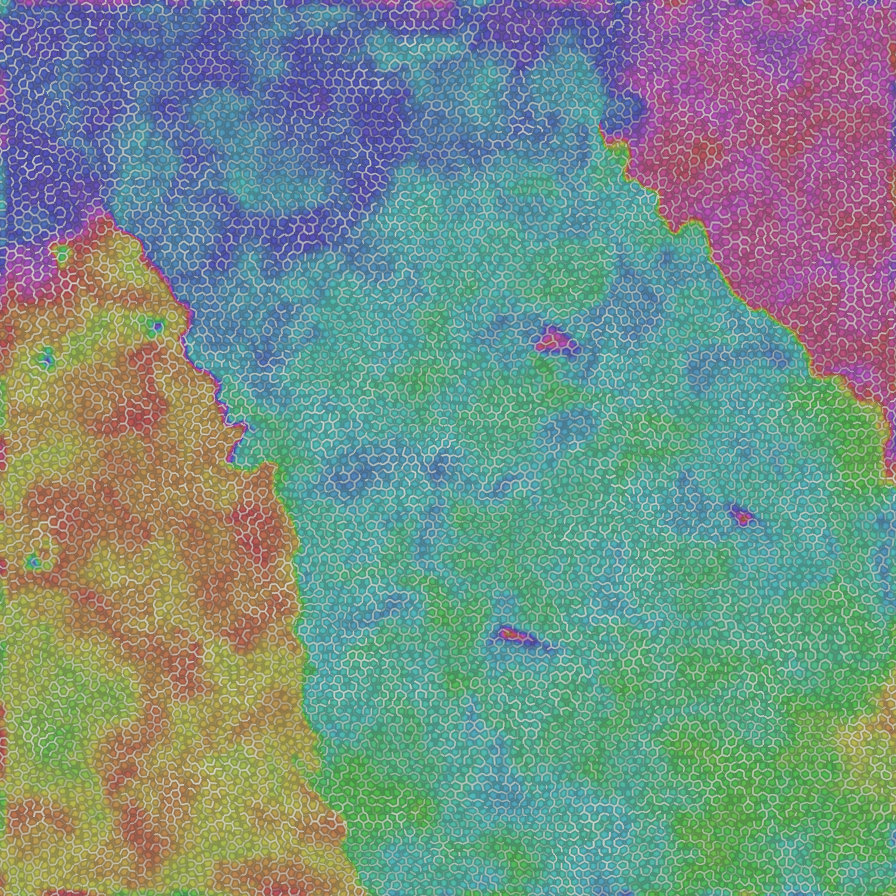
A three.js fragment shader for this pattern:

```glsl
// Fine honeycomb of rounded cells with broken pale walls, tinted by a hue map.
// The hue drifts in soft patches and jumps along ragged fronts between domains;
// the cells are a Voronoi diagram of a gently warped triangular lattice.
varying vec2 vUv;

const float CELLS = 96.0;
const vec3 WALL_COLOR = vec3(0.92, 0.92, 0.88);

float hash(vec2 p) {
  vec3 q = fract(vec3(p.xyx) * 0.1031);
  q += dot(q, q.yzx + 33.33);
  return fract((q.x + q.y) * q.z);
}

vec2 hash2(vec2 p) {
  return vec2(hash(p), hash(p + 57.3));
}

float noise(vec2 p) {
  vec2 i = floor(p), f = fract(p);
  f = f * f * (3.0 - 2.0 * f);
  float low = mix(hash(i), hash(i + vec2(1.0, 0.0)), f.x);
  float high = mix(hash(i + vec2(0.0, 1.0)), hash(i + 1.0), f.x);
  return mix(low, high, f.y);
}

// Two octaves, centred on zero
float patches(vec2 p) {
  return 0.65 * noise(p) + 0.35 * noise(p * 2.3 + 11.7) - 0.5;
}

vec2 warp(vec2 p, float frequency) {
  return vec2(patches(p * frequency), patches(p * frequency + 40.0));
}

float blob(vec2 p, vec2 center, float radius) {
  vec2 d = (p - center) / radius;
  return exp(-dot(d, d));
}

vec3 hueColor(float hue, float saturation, float value) {
  vec3 rgb = clamp(abs(fract(hue + vec3(0.0, 2.0, 1.0) / 3.0) * 6.0 - 3.0) - 1.0, 0.0, 1.0);
  return value * mix(vec3(1.0), rgb, saturation);
}

mat2 rotation(float angle) {
  float c = cos(angle), s = sin(angle);
  return mat2(c, s, -s, c);
}

// Signed distances to the fronts, positive inside the left and right domains
float leftFront(vec2 p) {
  return 0.39 - 0.16 * p.y - 0.06 * smoothstep(0.46, 0.54, p.y)
       - 0.13 * smoothstep(0.66, 0.88, p.y) - p.x;
}

float rightFront(vec2 p) {
  return 0.7 * (p.y - 0.85 + 1.07 * (p.x - 0.67));
}

// Rare small spots where the hue turns right round
float defectHue(vec2 p, float grid) {
  vec2 id = floor(p * grid);
  vec2 center = (id + 0.3 + 0.4 * hash2(id + 7.0)) / grid;
  return 0.56 * step(0.88, hash(id + 3.0)) * blob(p, center, 0.014);
}

float domainHue(vec2 p, vec2 q) {
  // Centre: blue above, teal in the middle, green below
  float middle = 0.45 + 0.035 * smoothstep(0.1, 0.5, p.y)
    + 0.12 * smoothstep(-0.1, 0.1, q.y - 0.5 - 0.5 * q.x)
    + 0.05 * smoothstep(0.93, 1.0, q.y)
    - 0.10 * blob(q, vec2(0.86, 0.12), 0.13) - 0.05 * blob(q, vec2(0.42, 0.1), 0.1)
    - 0.25 * blob(q, vec2(1.02, 0.19), 0.09) - 0.24 * blob(q, vec2(1.0, 0.53), 0.07);
  // Left: ochre, turning through red to indigo at the top
  float left = 0.12 - 0.03 * blob(q, vec2(0.12, 0.42), 0.15)
    + 0.12 * blob(q, vec2(0.07, 0.2), 0.06)
    - 0.45 * smoothstep(0.58, 0.73, q.y - q.x);
  // Right: magenta, fading softly into the indigo
  float right = mix(middle, 0.89, smoothstep(0.61, 0.76, q.x))
    - 0.11 * smoothstep(0.88, 1.0, q.y) * (1.0 - smoothstep(0.82, 0.93, q.x));

  float hue = middle;
  if (q.x > 0.66) hue = mix(middle + 1.0, right, smoothstep(-0.012, 0.012, rightFront(q)));
  return mix(hue, left + step(0.5, q.y), smoothstep(-0.01, 0.01, leftFront(q)));
}

// x: distance to the nearest wall, y: random value of that wall
vec2 honeycomb(vec2 p, float jitter) {
  const float ROW = 0.866;
  float baseRow = floor(p.y / ROW + 0.5);
  float nearest = 9.0, second = 9.0;
  vec2 a = vec2(0.0), b = vec2(0.0), idA = vec2(0.0), idB = vec2(0.0);
  for (int j = -1; j <= 1; j++) {
    float row = baseRow + float(j);
    float shift = 0.5 * mod(row, 2.0);
    for (int i = -1; i <= 1; i++) {
      vec2 id = vec2(floor(p.x - shift + 0.5) + float(i), row);
      vec2 site = vec2(id.x + shift, row * ROW) + jitter * (hash2(id + 200.0) - 0.5);
      float d = dot(site - p, site - p);
      if (d < nearest) {
        second = nearest; b = a; idB = idA;
        nearest = d; a = site; idA = id;
      } else if (d < second) {
        second = d; b = site; idB = id;
      }
    }
  }
  return vec2((second - nearest) / (2.0 * length(b - a)), hash(idA + idB + 500.0));
}

void main() {
  vec2 p = vUv;
  vec2 q = p + 0.08 * warp(p, 13.0) + 0.035 * warp(p, 40.0);

  // Hue map with soft patches, small defects and an unsettled rim
  vec2 inset = min(p, 1.0 - p);
  float rim = 1.0 - smoothstep(0.002, 0.012, min(inset.x, inset.y));
  float hue = domainHue(p, q) + 0.27 * patches(q * 19.0 + 3.0)
            + defectHue(q, 9.0) + 0.5 * rim * patches(p * 30.0 + 80.0);

  // Each domain has its own lattice direction
  float angle = 0.42 * step(0.0, leftFront(q)) - 0.5 * step(0.0, rightFront(q)) * step(0.66, q.x);
  vec2 cell = honeycomb(rotation(angle) * p * CELLS + 1.5 * warp(p, 9.0), 0.26);

  // Rounded bodies, dark flanks and soft walls, clearer in some areas than others
  float body = mix(0.78, 1.05, smoothstep(0.08, 0.38, cell.x));
  float clarity = 0.62 + 0.5 * patches(p * 22.0 + 60.0);
  float wall = clarity * (1.0 - smoothstep(0.0, 0.2, cell.x)) * mix(0.2, 1.0, smoothstep(0.15, 0.65, cell.y));
  vec3 color = hueColor(hue, 0.55, 0.69) * body;
  gl_FragColor = vec4(mix(color, WALL_COLOR, wall), 1.0);
}
```
